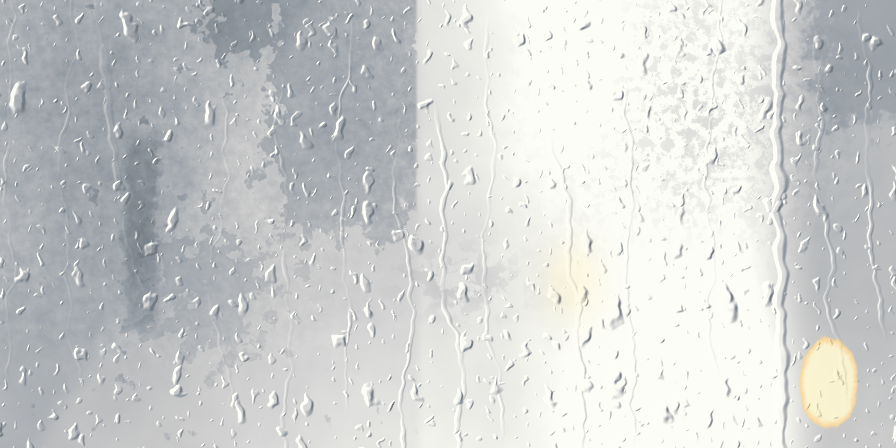
This texture is drawn by a WebGL 2 fragment shader. Its source:

```glsl
#version 300 es
precision highp float;
// Rain on a window: a blurred pale street with dim foliage and warm lamps,
// overlaid by a water height field of broken trickles and ragged drops.
// The slope of the water gives each bead a bright and a shaded flank.
uniform vec2 u_resolution;
out vec4 fragColor;

vec2 hash2(vec2 p) {
    vec3 q = fract(p.xyx * vec3(0.1031, 0.1030, 0.0973));
    q += dot(q, q.yzx + 33.33);
    return fract((q.xx + q.yz) * q.zy);
}

float corner(vec2 cell, vec2 offset) {
    return dot(hash2(cell) * 2.0 - 1.0, offset);
}

float gradientNoise(vec2 p) {
    vec2 i = floor(p), f = fract(p), e = vec2(0, 1);
    vec2 u = f * f * f * (f * (f * 6.0 - 15.0) + 10.0);
    return mix(mix(corner(i, f), corner(i + e.yx, f - e.yx), u.x),
               mix(corner(i + e, f - e), corner(i + e.yy, f - e.yy), u.x), u.y);
}

float fbm(vec2 p) {
    float sum = 0.0, amp = 1.0;
    for (int i = 0; i < 4; i++) {
        sum += amp * gradientNoise(p);
        p = p * 2.03 + 17.3;
        amp *= 0.65;
    }
    return sum;
}

// 1 between a and b, with edges of half width w
float band(float a, float b, float w, float x) {
    return smoothstep(a - w, a + w, x) * (1.0 - smoothstep(b - w, b + w, x));
}

// Soft elliptical spot
float spot(vec2 p, vec2 centre, vec2 radius) {
    vec2 d = (p - centre) / radius;
    return exp(-dot(d, d));
}

float trickles(vec2 p) {
    float height = 0.0;
    for (int i = 0; i < 15; i++) {
        float k = float(i), main = i == 12 ? 1.0 : 0.0;
        vec2 r = hash2(vec2(k + 3.0, 41.0)), ends = hash2(vec2(k + 9.0, 87.0));
        float x = mix((k + 0.1 + 0.8 * r.x) * 0.134, 1.74, main);
        x += (1.0 - main) * (0.5 - p.y) * (0.17 * r.y - 0.03);
        x += (1.0 - 0.7 * main) * 0.06 * gradientNoise(vec2(k * 7.3, p.y * 4.0));
        x += 0.02 * gradientNoise(vec2(k * 5.1, p.y * 14.0)) + 0.008 * gradientNoise(vec2(k * 2.3, p.y * 37.0));
        float width = mix(0.004, 0.011, r.y * r.y) + 0.008 * main;
        width *= 1.0 + 0.9 * gradientNoise(vec2(k * 3.7, p.y * 21.0));
        float reach = max(main, band(0.5 * ends.x - 0.2, 0.65 + 0.5 * ends.y, 0.06, p.y));
        float broken = max(main, smoothstep(-0.3, 0.35, gradientNoise(vec2(k * 9.1, p.y * 9.0))));
        float strength = reach * mix(0.15, 1.0, broken) * (k < 4.0 ? 0.35 : 0.8);
        height = max(height, strength * width * (1.0 - smoothstep(0.3, 1.0, abs(p.x - x) / width)));
    }
    return height;
}

float drops(vec2 p) {
    float height = 0.0, scale = 9.0;
    for (int i = 0; i < 4; i++) {
        vec2 grid = vec2(scale, scale * 0.6), u = p * grid + float(i) * 5.7;
        u.y += 9.0 * hash2(vec2(floor(u.x), 13.0 + float(i))).x;
        vec2 cell = floor(u) + float(i) * 61.0;
        vec2 a = hash2(cell), b = hash2(cell + 23.7), c = hash2(cell + 71.2);
        vec2 q = (fract(u) - 0.5 - 0.3 * (a - 0.5)) / grid;
        float radius = mix(0.09, 0.2, b.x * b.x) / scale, aspect = mix(0.9, 2.8, b.y);
        q.x += q.y * (c.y - 0.4) * 0.7;
        float taper = clamp(1.0 - 0.35 * q.y / (radius * aspect), 0.5, 1.4);
        float d = length(vec2(q.x / taper, q.y / aspect)) / radius;
        float share = 0.5 + 0.5 * gradientNoise(cell * 0.37);
        height = max(height, step(c.x, share) * radius * (1.0 - smoothstep(0.35, 1.0, d)));
        scale *= 1.6;
    }
    return height;
}

float water(vec2 p) {
    vec2 warp = vec2(gradientNoise(p * 45.0), gradientNoise(p * 45.0 + 50.0));
    return max(trickles(p), drops(p + 0.017 * warp));
}

void main() {
    vec2 p = gl_FragCoord.xy / u_resolution.y;
    p.x *= 2.0 * u_resolution.y / u_resolution.x;
    float leafNoise = fbm(p * 17.0), haze = fbm(p * 3.0 + 8.0), grain = fbm(p * 42.0);

    // Blurred street: grey left, bright centre right, grey right edge
    float light = 0.70 + 0.08 * smoothstep(0.3, 0.95, p.x) + 0.04 * haze;
    light += 0.05 * smoothstep(-0.04, 0.04, p.x - 0.36 - 0.62 * (p.y - 0.45));
    light += 0.06 * (1.0 - smoothstep(0.0, 0.4, p.y)) * smoothstep(0.15, 0.5, p.x);
    light -= 0.05 * spot(p, vec2(0.27, 0.68), vec2(0.2, 0.4));
    light += 0.04 * smoothstep(0.92, 0.95, p.x) + 0.12 * smoothstep(0.95, 1.45, p.x + 0.25 * (p.y - 0.5));
    light += 0.07 * spot(p, vec2(1.3, 0.8), vec2(0.2, 0.35));
    light -= 0.26 * smoothstep(1.64, 1.84, p.x + 0.03 * haze);
    light += 0.2 * spot(p, vec2(1.55, 0.1), vec2(0.2, 0.22));

    // Dim foliage, dark post and mottled wall
    float crown = band(0.6, 0.96, 0.09, p.x) * smoothstep(0.34, 0.6, p.y);
    crown = max(crown, 0.85 * spot(p, vec2(0.47, 0.34), vec2(0.17, 0.18)));
    crown = max(crown, spot(p, vec2(0.54, 0.98), vec2(0.11, 0.13)));
    float leaves = smoothstep(0.42, 0.6, crown + 0.75 * leafNoise) * (1.0 - smoothstep(0.925, 0.935, p.x));
    light -= leaves * (0.07 + 0.07 * smoothstep(0.3, 0.8, p.y) + 0.07 * grain);
    light -= 0.11 * band(0.28, 0.35, 0.012, p.x + 0.03 * leafNoise) * band(0.27, 0.69, 0.03, p.y);
    light -= 0.08 * smoothstep(0.4, 0.65, smoothstep(1.72, 1.9, p.x) * smoothstep(0.6, 0.85, p.y) + 0.5 * leafNoise);
    light -= 0.14 * spot(p, vec2(1.53, 0.76), vec2(0.25, 0.27)) * smoothstep(-0.25, 0.4, grain + 0.4 * leafNoise);
    light -= 0.09 * spot(p, vec2(1.03, 0.37), vec2(0.13, 0.07)) * smoothstep(-0.1, 0.2, leafNoise);
    light += 0.045 * (grain + leafNoise) * (1.0 - smoothstep(0.5, 1.0, p.x)) * smoothstep(0.05, 0.4, p.y);

    // Relief of the water: glints on dark ground, shaded flanks on bright ground
    vec2 e = vec2(0.0017, 0);
    float slopeX = water(p + e.xy) - water(p - e.xy), slopeY = water(p + e.yx) - water(p - e.yx);
    float lit = (0.85 * slopeX - 0.5 * slopeY) / (2.0 * e.x);
    float shade = mix(0.09, 0.2, smoothstep(0.65, 0.95, light));
    light = min(light, 0.985);
    light += 0.24 * max(lit, 0.0) - shade * max(-lit, 0.0);
    light = clamp(light, 0.48, 0.99);

    // Cool shadows, neutral middle, slightly warm whites
    float cool = 1.0 - smoothstep(0.58, 0.82, light), warm = smoothstep(0.82, 0.95, light);
    vec3 colour = light + cool * vec3(-0.03, 0.0, 0.03) + warm * vec3(0.004, 0.006, -0.016);

    // Lamp disc with an orange rim, and a faint distant glow
    float disc = length((p - vec2(1.85, 0.145)) / vec2(0.066, 0.103)) + 0.1 * leafNoise;
    float inside = 1.0 - smoothstep(0.94, 1.04, disc);
    vec3 lamp = mix(vec3(1.0, 0.97, 0.82), vec3(0.99, 0.84, 0.58), smoothstep(0.78, 1.0, disc));
    colour = mix(colour, lamp + 0.15 * min(lit, 0.0), 0.9 * inside);
    colour -= vec3(0.0, 0.02, 0.09) * spot(p, vec2(1.28, 0.37), vec2(0.07, 0.09));
    fragColor = vec4(clamp(colour, 0.0, 1.0), 1.0);
}
```
